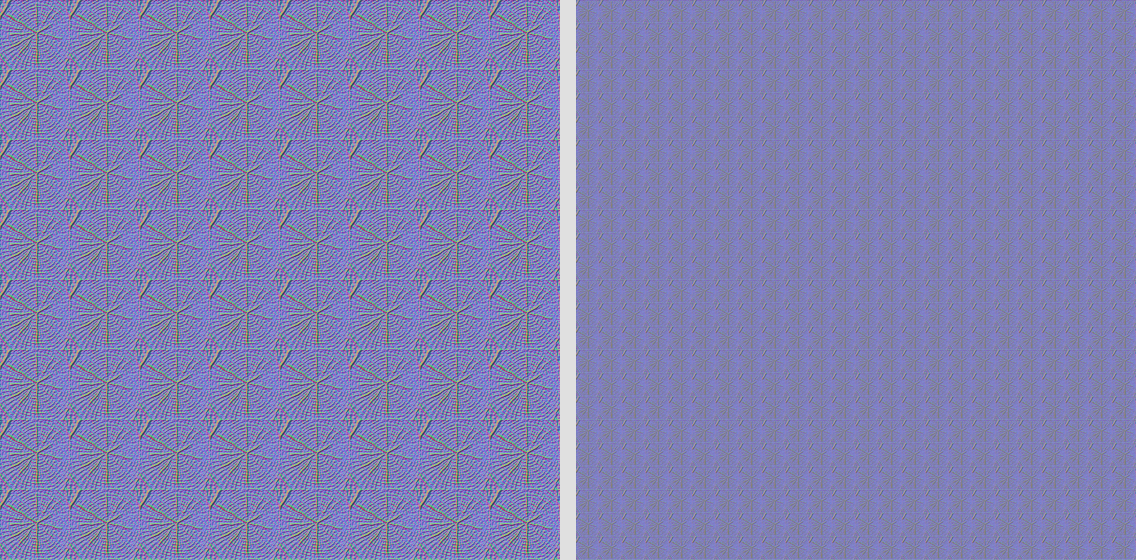
Left: one tile. Right: repeated 3 by 3.
Reproduce this texture map procedurally as a Shadertoy shader.

```glsl
const float TAU = 6.2831853;
const float REPEATS = 8.0;              // log ends across and down
const vec2  PITH = vec2(0.53, 0.53);    // ring centre inside a tile
const float RING_COUNT = 23.0;          // rings per tile width
const float RING_DEPTH = 0.017;
const float RAY_COUNT = 52.0;           // fine radial checks per turn
const float RAY_DEPTH = 0.013;
const float GROOVE_SHARPNESS = 2.2;     // higher is thinner
const vec2  GRAIN_CELLS = vec2(29.0, 33.0);
const float GRAIN_HEIGHT = 0.020;
const vec2  BARK_CELLS = vec2(25.0, 21.0);
const float BARK_HEIGHT = 0.042;
const float CRACK_WIDTH = 0.0100;
const float CRACK_WOBBLE = 0.006;
const float RIM_WIDTH = 0.014;
const float SEAM_WIDTH = 0.008;
const vec2  SEAM_DEPTH = vec2(0.006, 0.010);
const float SLOPE_STEP = 0.0045;
const vec3  COLOR_BASE = vec3(0.50, 0.50, 0.07);
const vec3  COLOR_GAIN = vec3(0.40, 0.40, 0.82);

// Large cracks: angle in turns, start radius, end radius, depth
const int CRACK_COUNT = 12;
const vec4 CRACKS[CRACK_COUNT] = vec4[](
    vec4(0.414, 0.00, 0.56, 0.034), vec4(0.086, 0.00, 0.27, 0.034),
    vec4(0.750, 0.00, 0.50, 0.038), vec4(0.512, 0.07, 0.47, 0.026),
    vec4(0.583, 0.05, 0.46, 0.028), vec4(0.640, 0.14, 0.48, 0.022),
    vec4(0.962, 0.05, 0.43, 0.026), vec4(0.880, 0.16, 0.40, 0.016),
    vec4(0.252, 0.10, 0.48, 0.025), vec4(0.160, 0.16, 0.50, 0.020),
    vec4(0.465, 0.22, 0.50, 0.018), vec4(0.125, 0.26, 0.54, 0.016));

vec2 hash2(vec2 p) {
    return fract(sin(vec2(dot(p, vec2(127.1, 311.7)), dot(p, vec2(269.5, 183.3)))) * 4375.85);
}

// Distance to the nearest cell point, wrapping over one tile
float cellNoise(vec2 tile, vec2 cells) {
    vec2 p = tile * cells;
    vec2 id = floor(p);
    float nearest = 4.0;
    for (int y = -1; y <= 1; y++)
    for (int x = -1; x <= 1; x++) {
        vec2 cell = id + vec2(x, y);
        vec2 delta = cell + hash2(mod(cell, cells)) - p;
        nearest = min(nearest, dot(delta, delta));
    }
    return sqrt(nearest);
}

float groove(float offset, float width) {
    float t = offset / width;
    return exp(-t * t);
}

// Row of narrow grooves, one per turn of the phase
float grooveWave(float phase) {
    return pow(0.5 + 0.5 * sin(phase), GROOVE_SHARPNESS);
}

float crackDepth(vec2 d) {
    float depth = 0.0;
    for (int i = 0; i < CRACK_COUNT; i++) {
        vec4 crack = CRACKS[i];
        float angle = crack.x * TAU;
        vec2 dir = vec2(cos(angle), sin(angle));
        float along = dot(d, dir);
        float across = dir.x * d.y - dir.y * d.x;
        across += CRACK_WOBBLE * sin(along * 33.0 + angle * 7.0) * smoothstep(0.0, 0.2, along);
        float span = smoothstep(crack.y - 0.02, crack.y + 0.02, along)
                   * (1.0 - smoothstep(crack.z - 0.12, crack.z, along));
        depth = max(depth, crack.w * span * groove(across, CRACK_WIDTH));
    }
    return depth;
}

float logHeight(vec2 p) {
    vec2 tile = fract(p);
    vec2 d = tile - PITH;
    float r = length(d);
    float a = atan(d.y, d.x);

    // Annual rings, clearest above and below the pith, broken in places
    float warped = r * (1.0 + 0.03 * sin(3.0 * a + 1.0) + 0.015 * sin(7.0 * a));
    float patches = 0.7 + 0.5 * sin(7.0 * a + r * 21.0) * sin(4.0 * a - r * 33.0);
    float ringFade = mix(0.45, 1.0, sin(a) * sin(a)) * patches;
    float rings = grooveWave(TAU * RING_COUNT * warped + 0.6 * sin(11.0 * a + 9.0 * r)) * ringFade;

    // Radial checks, clearest to the left and below
    float rayFade = smoothstep(0.08, 0.28, r) * (0.55 - 0.28 * cos(a) - 0.12 * sin(a));
    float rays = grooveWave(RAY_COUNT * a + 1.2 * sin(13.0 * r + 2.0 * a)) * rayFade;

    float height = GRAIN_HEIGHT * cellNoise(tile, GRAIN_CELLS)
                 - RING_DEPTH * rings - RAY_DEPTH * rays - crackDepth(d);

    // Signed distances past the rim: right side, upper left, lower left
    float wave = 0.008 * sin(TAU * 5.0 * tile.y) + 0.004 * sin(TAU * 11.0 * tile.y);
    float right = tile.x - 1.0 + 0.30 * d.y * d.y + wave;
    float upper = (0.60 * (tile.y - 0.75) - tile.x) / 1.17 + 0.4 * wave;
    float lower = (0.15 - 0.73 * tile.y - tile.x) / 1.24 + wave;

    // Rough bark in the corners
    float outside = smoothstep(0.0, 0.025, max(right, max(upper, lower)));
    if (outside > 0.0)
        height = mix(height, BARK_HEIGHT * (cellNoise(tile, BARK_CELLS) - 0.4), outside);
    height -= 0.045 * groove(upper, RIM_WIDTH * 1.2);
    height -= 0.024 * groove(right, RIM_WIDTH) * smoothstep(0.15, 0.4, abs(d.y));
    height -= 0.024 * groove(lower, RIM_WIDTH);

    // Shallow joints between tiles
    vec2 edge = min(tile, 1.0 - tile);
    height -= SEAM_DEPTH.x * groove(edge.x, SEAM_WIDTH);
    height -= SEAM_DEPTH.y * groove(edge.y, SEAM_WIDTH);
    return height;
}

vec3 normalColor(vec2 p) {
    vec2 e = vec2(SLOPE_STEP, 0.0);
    vec2 slope = vec2(logHeight(p + e.xy) - logHeight(p - e.xy),
                      logHeight(p + e.yx) - logHeight(p - e.yx)) / (2.0 * SLOPE_STEP);
    // Green points down the canvas
    return COLOR_BASE + COLOR_GAIN * normalize(vec3(-slope.x, slope.y, 1.0));
}

void mainImage(out vec4 fragColor, in vec2 fragCoord) {
    vec3 color = vec3(0.0);
    // Four samples per pixel smooth the edges
    for (int i = 0; i < 4; i++) {
        vec2 jitter = vec2(i % 2, i / 2) * 0.5 - 0.25;
        color += normalColor((fragCoord + jitter) / iResolution.xy * REPEATS);
    }
    fragColor = vec4(color / 4.0, 1.0);
}
```
